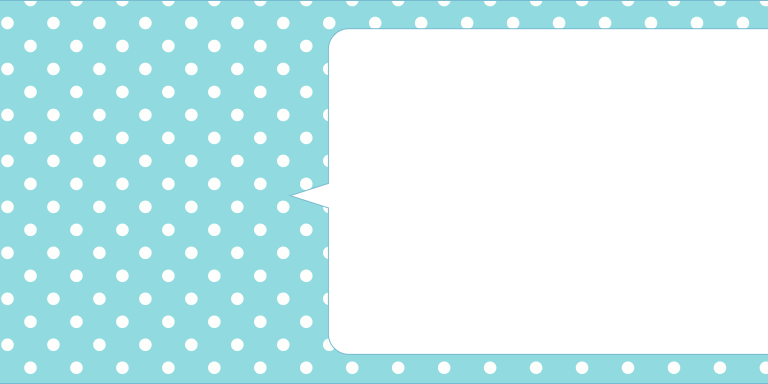
Reproduce this background procedurally as a Shadertoy shader.

```glsl
// Aqua polka-dot backdrop with a white speech panel whose tail points left.

// Lengths are fractions of the canvas height.
const vec3 AQUA = vec3(0.57, 0.86, 0.88);
const vec3 DOT_WHITE = vec3(0.995, 0.998, 0.992);
const vec3 PANEL_WHITE = vec3(1.0);
const vec3 OUTLINE_BLUE = vec3(0.47, 0.73, 0.81);

const float DOT_PITCH = 0.1197;
const float DOT_RADIUS = 0.0163;
const vec2 DOT_ORIGIN = vec2(0.0195, 0.9401);

const vec2 PANEL_MIN = vec2(0.8565, 0.0785);
const vec2 PANEL_MAX = vec2(4.0, 0.9240);   // runs off the right side
const float PANEL_RADIUS = 0.052;

const vec2 TAIL_TIP = vec2(0.7600, 0.4905);
const vec2 TAIL_SIZE = vec2(0.0965, 0.0310); // length, half height at the base
const float TAIL_OVERLAP = 0.02;

const float OUTLINE_WIDTH = 0.0026;

// Fraction of a pixel that lies inside a signed distance.
float coverage(float dist, float pixel) {
    return clamp(0.5 - dist / pixel, 0.0, 1.0);
}

// Distance to the nearest dot of one square lattice.
float dotGrid(vec2 p) {
    vec2 cell = (fract(p / DOT_PITCH + 0.5) - 0.5) * DOT_PITCH;
    return length(cell) - DOT_RADIUS;
}

float roundedBox(vec2 p, vec2 halfSize, float radius) {
    vec2 q = abs(p) - halfSize + radius;
    return length(max(q, 0.0)) + min(max(q.x, q.y), 0.0) - radius;
}

// Wedge opening to the right from its tip.
float tailWedge(vec2 p) {
    vec2 q = vec2(p.x, abs(p.y));
    vec2 normal = normalize(vec2(-TAIL_SIZE.y, TAIL_SIZE.x));
    return max(dot(q, normal), q.x - TAIL_SIZE.x - TAIL_OVERLAP);
}

void mainImage(out vec4 fragColor, in vec2 fragCoord) {
    float pixel = 1.0 / iResolution.y;
    vec2 p = fragCoord * pixel;

    // Two interleaved lattices make the staggered dots.
    vec2 lattice = p - DOT_ORIGIN;
    float dots = min(dotGrid(lattice), dotGrid(lattice + 0.5 * DOT_PITCH));
    vec3 color = mix(AQUA, DOT_WHITE, coverage(dots, pixel));

    // Thin rules along the top and bottom.
    float rule = min(p.y, 1.0 - p.y) - OUTLINE_WIDTH;
    color = mix(color, OUTLINE_BLUE, coverage(rule, pixel));

    // Panel and tail: outline first, then the fill.
    vec2 center = 0.5 * (PANEL_MIN + PANEL_MAX);
    vec2 halfSize = 0.5 * (PANEL_MAX - PANEL_MIN);
    float bubble = min(roundedBox(p - center, halfSize, PANEL_RADIUS),
                       tailWedge(p - TAIL_TIP));
    color = mix(color, OUTLINE_BLUE, coverage(bubble - OUTLINE_WIDTH, pixel));
    color = mix(color, PANEL_WHITE, coverage(bubble, pixel));

    fragColor = vec4(color, 1.0);
}
```
